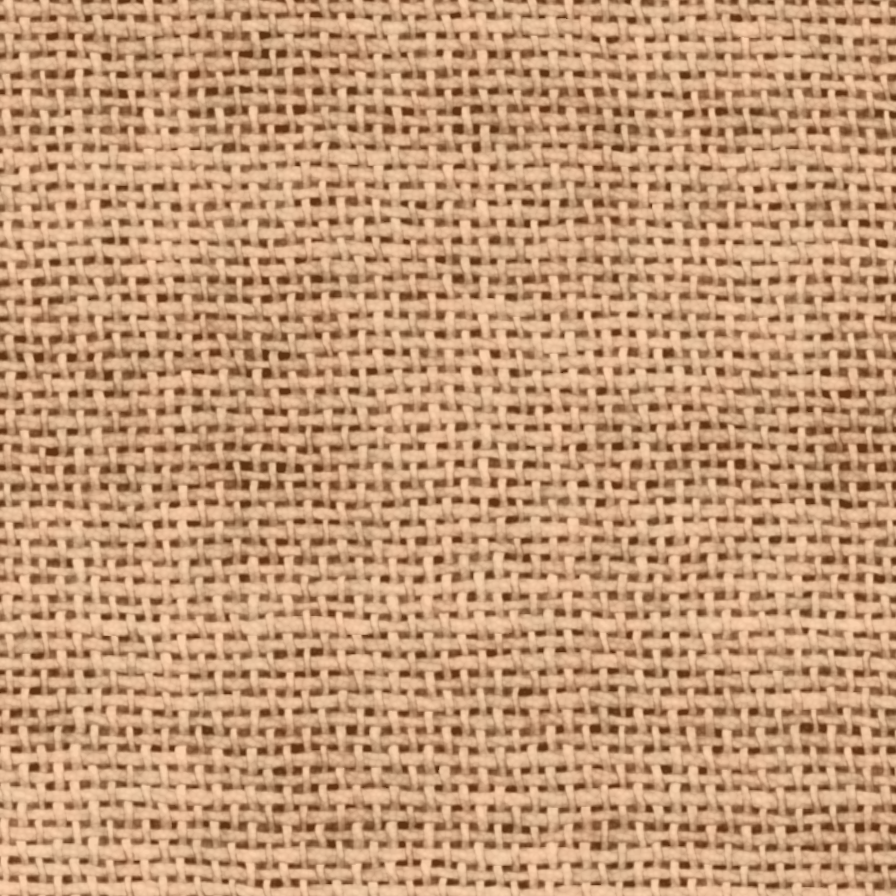
Give the GLSL for this texture, as a WebGL 2 fragment shader.

```glsl
#version 300 es
precision highp float;
// Draws plain-woven burlap: 51 warp by 48 weft threads with uneven jute yarn.
uniform vec2 u_resolution;
out vec4 fragColor;

const float PI = 3.14159;
const vec2 THREADS = vec2(51.0, 48.0);
const vec3 GAP_BROWN = vec3(0.37, 0.20, 0.075);
const vec3 JUTE_LIGHT = vec3(0.91, 0.75, 0.61);

float hash(vec2 p) {
    return fract(sin(dot(p, vec2(12.99, 78.23))) * 43758.5);
}

// Smooth irregular variation, roughly -1 to 1.
float layeredSines(vec2 p) {
    float sum = 0.0;
    float amplitude = 0.5;
    for (int i = 0; i < 4; i++) {
        sum += amplitude * sin(p.x + 1.7 * sin(p.y + float(i)));
        p = mat2(1.3, 1.1, -1.1, 1.3) * p + 2.4;
        amplitude *= 0.6;
    }
    return sum;
}

// Distance to the nearest scattered cell point.
float cellular(vec2 p) {
    vec2 cell = floor(p);
    float nearest = 2.0;
    for (int y = -1; y <= 1; y++) {
        for (int x = -1; x <= 1; x++) {
            vec2 id = cell + vec2(x, y);
            vec2 point = id + vec2(hash(id), hash(id + 37.0));
            nearest = min(nearest, distance(p, point));
        }
    }
    return nearest;
}

float parity(float index) {
    return 1.0 - 2.0 * mod(index, 2.0);
}

float coverage(float across, float halfWidth, float blur) {
    return 1.0 - smoothstep(halfWidth - blur, halfWidth + blur, abs(across));
}

// Rounded yarn tone with twisted fibres running along it.
float yarnTone(float across, float along, float halfWidth, float lift, float seed) {
    float roundness = max(0.0, 1.0 - pow(across / halfWidth, 2.0));
    float fibre = sin(across * 13.0 + along * 4.0 + 2.0 * sin(along * 1.3 + seed * 20.0));
    float blotch = layeredSines(vec2(along * 0.9, seed * 50.0));
    return 0.56 + 0.34 * roundness + 0.07 * lift + 0.05 * fibre
        + 0.10 * blotch + 0.14 * (seed - 0.5);
}

// Slight drift of the nearly straight cloth, looser toward the bottom.
vec2 clothDrift(vec2 uv) {
    float sway = 0.12 * sin(uv.y * 6.0 + 1.0) + 0.08 * sin(uv.y * 17.0 + uv.x * 4.0);
    float sag = 0.10 * sin(uv.x * 5.0 + uv.y * 3.0) + 0.06 * sin(uv.x * 23.0 + uv.y * 11.0);
    float looseness = 1.0 - smoothstep(0.0, 0.35, uv.y);
    return vec2(sway, sag + 0.6 * looseness * uv.x);
}

float weaveTone(vec2 p, float blur) {
    vec2 id = floor(p);
    vec2 local = p - id - 0.5;
    float weftSeed = hash(vec2(id.y, 3.0));
    float warpSeed = hash(vec2(id.x, 71.0));

    // Alternating over and under, lit from above.
    float weftLift = sin(PI * p.x) * parity(id.y);
    float warpLift = -sin(PI * p.y) * parity(id.x);
    float warpFacing = cos(PI * p.y) * parity(id.x);

    // Wandering centre lines and uneven thickness.
    float weftAcross = local.y + 0.09 * layeredSines(vec2(p.x * 0.9, id.y * 7.3));
    float warpAcross = local.x + 0.06 * warpFacing
        + 0.12 * layeredSines(vec2(p.y * 0.9, id.x * 5.1));
    float weftWidth = 0.355 + 0.10 * (weftSeed - 0.5)
        + 0.09 * layeredSines(vec2(p.x * 0.55 + 9.0, id.y * 3.7));
    float warpWidth = 0.27 + 0.07 * (warpSeed - 0.5)
        + 0.07 * layeredSines(vec2(p.y * 0.6 + 4.0, id.x * 2.9));

    float weft = yarnTone(weftAcross, p.x, weftWidth, weftLift, weftSeed)
        + 0.18 * weftAcross;
    float warp = yarnTone(warpAcross, p.y, warpWidth, warpLift, warpSeed)
        + 0.20 * warpFacing;

    // Gaps of varied depth, then the two threads in stacking order.
    float gap = -0.04 + 0.34 * hash(floor(p + 0.5) + 11.0);
    float weftCover = coverage(weftAcross, weftWidth, blur);
    float warpCover = coverage(warpAcross, warpWidth, blur);
    float weftOnTop = mix(mix(gap, warp, warpCover), weft, weftCover);
    float warpOnTop = mix(mix(gap, weft, weftCover), warp, warpCover);
    return mix(warpOnTop, weftOnTop, smoothstep(-0.4, 0.4, weftLift - warpLift));
}

// Broad uneven shading: soft horizontal bands, blotches and a pale lower left.
float broadTone(vec2 uv) {
    float bands = layeredSines(vec2(uv.y * 17.0 + 0.8, uv.x * 2.0));
    float blotches = layeredSines(uv * vec2(7.0, 11.0) + 2.0);
    float paleCorner = 1.0 - smoothstep(0.0, 0.3, length(uv * vec2(0.7, 1.4)));
    return 0.06 * bands + 0.065 * blotches + 0.12 * paleCorner;
}

void main() {
    vec2 uv = gl_FragCoord.xy / u_resolution;
    vec2 p = uv * THREADS + clothDrift(uv);
    float blur = max(0.12, 0.7 * THREADS.x / min(u_resolution.x, u_resolution.y));
    float tone = weaveTone(p, blur);

    // Fuzzy fibres, contrast and broad shading, with softened highlights.
    tone += 0.26 * (0.45 - cellular(p * vec2(2.6, 3.1)));
    tone = 0.67 + 1.12 * (tone - 0.64) + broadTone(uv);
    tone -= 0.5 * max(0.0, tone - 0.95);

    vec3 color = mix(GAP_BROWN, JUTE_LIGHT, clamp(tone, 0.0, 1.12));
    color.r += 0.015 * layeredSines(p * 0.8);
    fragColor = vec4(color, 1.0);
}
```
